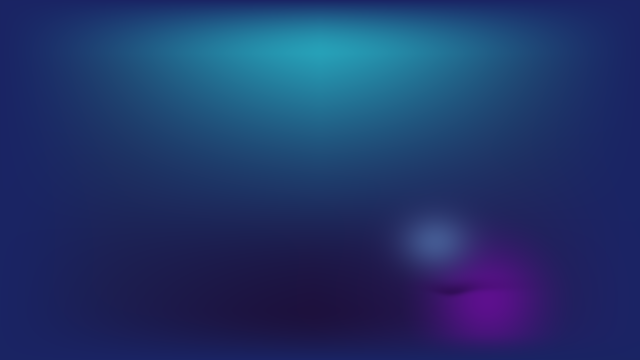
Reproduce this background procedurally as a WebGL 2 fragment shader.

```glsl
#version 300 es
precision highp float;
// Soft mesh gradient: teal glow over navy, dark floor, violet and pale blue orbs.

uniform vec2 u_resolution;
out vec4 outColor;

const vec3 NAVY_EDGE   = vec3(0.10, 0.14, 0.39);
const vec3 NAVY_INNER  = vec3(0.11, 0.14, 0.345);
const vec3 TEAL        = vec3(0.15, 0.63, 0.72);
const vec3 DARK_PLUM   = vec3(0.11, 0.065, 0.235);
const vec3 VIOLET      = vec3(0.37, 0.06, 0.56);
const vec3 PALE_BLUE   = vec3(0.28, 0.38, 0.60);
const vec3 CREASE_DARK = vec3(0.17, 0.04, 0.31);

// Peaks of the mesh, as fractions of the canvas
const vec2 TEAL_PEAK = vec2(0.50, 0.85);
const vec2 DARK_PEAK = vec2(0.49, 0.14);
const float TEAL_DROP = 0.60;
const float DARK_RISE = 0.34;

// Orbs and crease, in units of the canvas height
const vec2 VIOLET_CENTER = vec2(1.354, 0.168);
const vec2 VIOLET_SIZE   = vec2(0.155, 0.150);
const vec2 HALO_SIZE     = vec2(0.30, 0.26);
const vec2 PALE_CENTER   = vec2(1.210, 0.329);
const vec2 PALE_SIZE     = vec2(0.095, 0.075);
const vec2 CREASE_CENTER = vec2(1.250, 0.203);
const float CREASE_DIP   = 0.014;

float gauss(vec2 d, vec2 size) {
    vec2 k = d / size;
    return exp(-dot(k, k));
}

// Falls from 1 at distance 0 to 0 at distance 1, with a softened ridge and foot
float ridge(float d) {
    float t = clamp(1.0 - d, 0.0, 1.0);
    return mix(t, smoothstep(0.0, 1.0, t), 0.55);
}

// Rises quickly from a canvas border and levels off at the peak
float borderRise(float t) {
    return sin(1.5708 * clamp(t, 0.0, 1.0));
}

float tealWeight(vec2 uv) {
    float across = ridge(2.0 * abs(uv.x - TEAL_PEAK.x));
    float fall = clamp((TEAL_PEAK.y - uv.y) / TEAL_DROP, 0.0, 1.0);
    float below = pow(1.0 - fall, 2.0) * (1.0 + 0.6 * fall * (1.0 - fall));
    float above = borderRise((1.0 - uv.y) / (1.0 - TEAL_PEAK.y));
    return across * (uv.y > TEAL_PEAK.y ? above : below);
}

float darkWeight(vec2 uv) {
    float across = ridge(2.0 * abs(uv.x - DARK_PEAK.x));
    float above = ridge((uv.y - DARK_PEAK.y) / DARK_RISE);
    float below = borderRise(uv.y / DARK_PEAK.y);
    return across * (uv.y > DARK_PEAK.y ? above : below);
}

// Thin shaded fold that sags in the middle, sharper on its lower side
float creaseWeight(vec2 p) {
    vec2 d = p - CREASE_CENTER;
    float sag = exp(-pow(d.x / 0.055, 2.0));
    float offset = d.y + CREASE_DIP * sag;
    float thickness = offset > 0.0 ? 0.024 : 0.011;
    float along = 0.65 * sag + 0.35 * exp(-pow((d.x - 0.04) / 0.14, 2.0));
    return along * exp(-pow(offset / thickness, 2.0));
}

void main() {
    vec2 uv = gl_FragCoord.xy / u_resolution;
    vec2 p = gl_FragCoord.xy / u_resolution.y;
    p.x += 0.5 * (16.0 / 9.0 - u_resolution.x / u_resolution.y);

    // Navy field, a little brighter along the borders
    vec2 inset = min(uv, 1.0 - uv);
    float inner = smoothstep(0.0, 0.22, inset.x) * smoothstep(0.0, 0.22, inset.y);
    vec3 color = mix(NAVY_EDGE, NAVY_INNER, inner);

    // Large mesh lobes
    color = mix(color, DARK_PLUM, darkWeight(uv));
    color = mix(color, TEAL, tealWeight(uv));

    // Violet orb with a faint halo, fading at the lower border
    vec2 fromViolet = p - VIOLET_CENTER;
    float violet = 0.98 * gauss(fromViolet, VIOLET_SIZE);
    violet = max(violet, 0.16 * gauss(fromViolet, HALO_SIZE));
    color = mix(color, VIOLET, violet * smoothstep(-0.01, 0.08, uv.y));

    // Fold and pale orb
    color = mix(color, CREASE_DARK, 0.85 * creaseWeight(p));
    color = mix(color, PALE_BLUE, 0.88 * gauss(p - PALE_CENTER, PALE_SIZE));

    outColor = vec4(color, 1.0);
}
```
